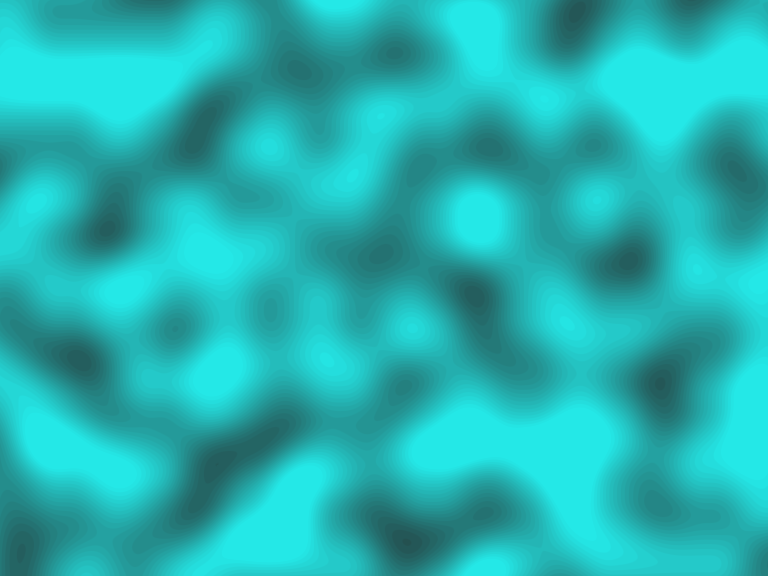
Reproduce this texture procedurally as a Shadertoy shader.

```glsl
#define CELLS_HIGH 6.26
#define GRID_SHIFT vec2(0.30, 0.11)
#define MID_LEVEL 0.70
#define CONTRAST 0.62
#define MIN_LEVEL 0.20
#define MAX_LEVEL 0.91
#define TONE_STEPS 38.0
#define RED_LEVEL 0.14
#define SEED 17u

// Integer hash of a lattice point
uint hash(ivec2 p) {
    uint h = uint(p.x + 512) * 1597334677u ^ uint(p.y + 512) * 3812015801u;
    h += SEED * 2654435769u;
    h = (h ^ (h >> 16)) * 2146121005u;
    h = (h ^ (h >> 15)) * 2221713035u;
    return h ^ (h >> 16);
}

// Gradients along either axis or a diagonal
vec2 latticeGradient(ivec2 p) {
    uint h = hash(p);
    vec2 signs = vec2(float(h & 1u), float((h >> 1) & 1u)) * 2.0 - 1.0;
    uint kind = (h >> 4) % 3u;
    vec2 axes = kind == 0u ? vec2(1.0) : kind == 1u ? vec2(1.0, 0.0) : vec2(0.0, 1.0);
    return signs * axes;
}

float gradientNoise(vec2 p) {
    ivec2 cell = ivec2(floor(p));
    vec2 f = fract(p);
    vec2 fade = f * f * f * (f * (f * 6.0 - 15.0) + 10.0);
    float sum = 0.0;
    for (int i = 0; i < 4; i++) {
        ivec2 corner = ivec2(i & 1, i >> 1);
        vec2 c = vec2(corner);
        vec2 weight = mix(1.0 - fade, fade, c);
        sum += weight.x * weight.y * dot(latticeGradient(cell + corner), f - c);
    }
    return sum;
}

// Rounds to tone steps with antialiased borders
float posterize(float level) {
    float t = level * TONE_STEPS;
    float halfWidth = clamp(fwidth(t) * 0.7, 0.001, 0.5);
    float stepUp = smoothstep(0.5 - halfWidth, 0.5 + halfWidth, fract(t));
    return (floor(t) + stepUp) / TONE_STEPS;
}

void mainImage(out vec4 fragColor, in vec2 fragCoord) {
    vec2 p = fragCoord / iResolution.y * CELLS_HIGH + GRID_SHIFT;

    // Cyan tone with clipped highlights
    float level = posterize(MID_LEVEL + CONTRAST * gradientNoise(p));
    level = clamp(level, MIN_LEVEL, MAX_LEVEL);
    fragColor = vec4(RED_LEVEL, level, level * 0.997, 1.0);
}
```
